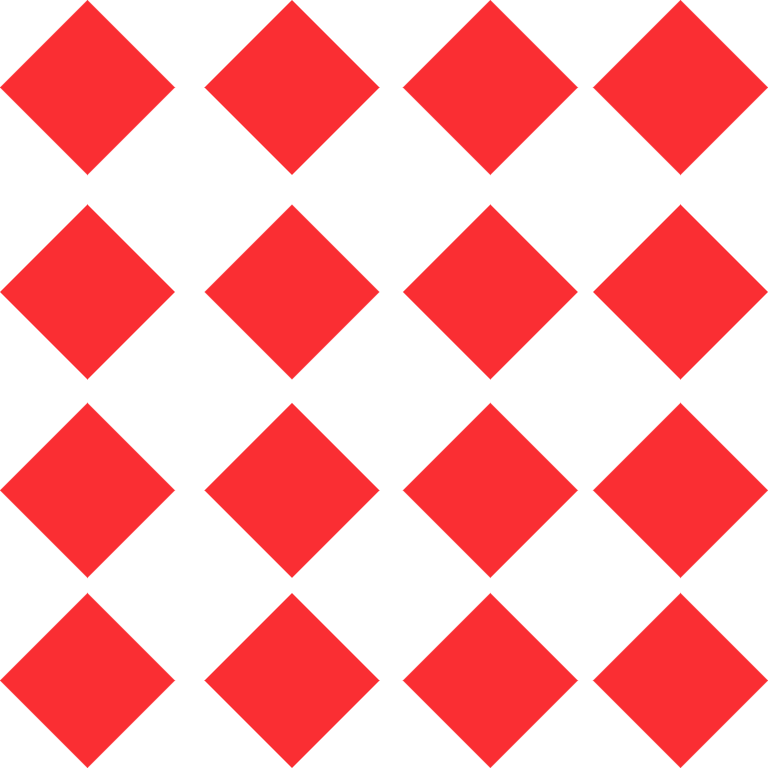
A WebGL 2 fragment shader for this pattern:

```glsl
#version 300 es
precision highp float;
// Four by four grid of red diamonds on white, with gaps narrowing rightward and downward.

uniform vec2 u_resolution;
out vec4 fragColor;

const vec3 WHITE = vec3(1.0);
const vec3 RED = vec3(0.98, 0.18, 0.20);
const float HALF_DIAGONAL = 0.1139;
const vec4 CENTERS = vec4(0.1139, 0.3802, 0.6385, 0.8861);

// Distance along one axis to the closest grid center
float nearestOffset(float coord, vec4 centers) {
    vec4 offsets = abs(vec4(coord) - centers);
    return min(min(offsets.x, offsets.y), min(offsets.z, offsets.w));
}

// Signed distance to a diamond, from its absolute center offset
float diamondDistance(vec2 offset, float halfDiagonal) {
    return (offset.x + offset.y - halfDiagonal) * inversesqrt(2.0);
}

// Smooth coverage of a shape over one pixel
float coverage(float signedDistance, float pixelSize) {
    return 1.0 - smoothstep(-0.75 * pixelSize, 0.75 * pixelSize, signedDistance);
}

void main() {
    vec2 uv = gl_FragCoord.xy / u_resolution;
    float pixelSize = 1.0 / min(u_resolution.x, u_resolution.y);

    // Rows are spaced from the top, columns from the left
    vec2 offset = vec2(nearestOffset(uv.x, CENTERS),
                       nearestOffset(1.0 - uv.y, CENTERS));

    float diamond = coverage(diamondDistance(offset, HALF_DIAGONAL), pixelSize);
    fragColor = vec4(mix(WHITE, RED, diamond), 1.0);
}
```
